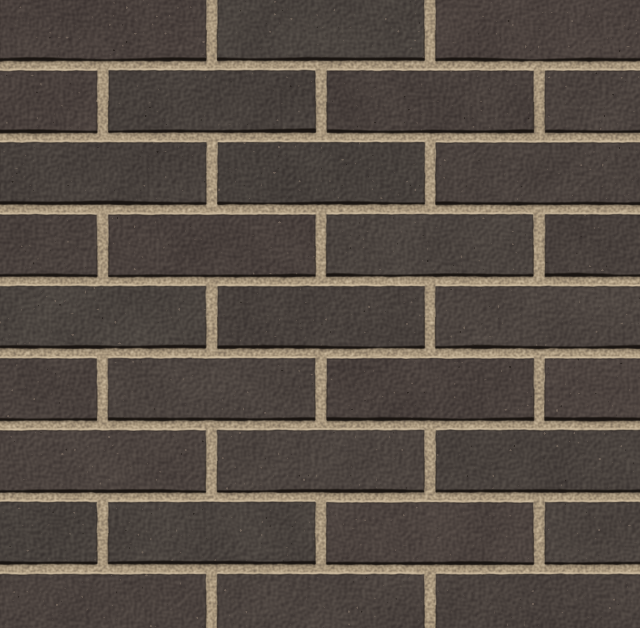
A WebGL 1 fragment shader for this texture:

```glsl
precision highp float;
// Dark sanded brick wall in running bond with pale, gritty mortar joints.
uniform vec2 u_resolution;

// Lengths are fractions of the canvas width; y runs down from the top edge.
const vec2 PITCH = vec2(0.3412, 0.1124);      // one brick plus its joints
const vec2 ORIGIN = vec2(0.0104, 0.0099);     // offset of the first cell
const vec2 BRICK_HALF = vec2(0.1619, 0.0486); // half size of a brick
const float CORNER = 0.0016;
const float EDGE_WOBBLE = 0.0011;
const float PLACE_JITTER = 0.0009;
const float LIP_THIN = 0.0022;                // shadowed lower lip
const float LIP_THICK = 0.0062;
const float BRICK_GRAIN = 175.0;              // grains across the canvas
const float MORTAR_GRAIN = 235.0;

const vec3 FACE_DARK = vec3(0.255, 0.226, 0.215);
const vec3 FACE_LIGHT = vec3(0.335, 0.303, 0.283);
const vec3 SPECK = vec3(0.51, 0.45, 0.40);
const vec3 SHADOW = vec3(0.10, 0.08, 0.065);
const vec3 MORTAR_DARK = vec3(0.51, 0.45, 0.38);
const vec3 MORTAR = vec3(0.67, 0.60, 0.495);
const vec3 MORTAR_LIGHT = vec3(0.81, 0.74, 0.63);

vec2 hash2(vec2 p) {
  vec3 q = fract(p.xyx * vec3(0.1031, 0.1030, 0.0973));
  q += dot(q, q.yzx + 33.33);
  return fract((q.xx + q.yz) * q.zy);
}

float cornerSlope(vec2 cell, vec2 offset) {
  float angle = 6.2832 * hash2(cell).x;
  return dot(vec2(cos(angle), sin(angle)), offset);
}

// Gradient noise, roughly -0.7 to 0.7
float noise(vec2 p) {
  vec2 i = floor(p), f = fract(p);
  vec2 w = f * f * f * (f * (f * 6.0 - 15.0) + 10.0);
  vec2 e = vec2(1.0, 0.0);
  return mix(
    mix(cornerSlope(i, f), cornerSlope(i + e, f - e), w.x),
    mix(cornerSlope(i + e.yx, f - e.yx), cornerSlope(i + 1.0, f - 1.0), w.x),
    w.y);
}

// Grain lit from the upper left
float relief(vec2 p) {
  return noise(p + 0.3) - noise(p - 0.3);
}

float roundedBox(vec2 p, vec2 halfSize, float radius) {
  vec2 d = abs(p) - halfSize + radius;
  return length(max(d, 0.0)) + min(max(d.x, d.y), 0.0) - radius;
}

vec3 mortarColor(vec2 p, vec2 local, float dist) {
  float grit = noise(p * MORTAR_GRAIN + 17.0);
  float tone = 1.1 * grit + 0.5 * relief(p * MORTAR_GRAIN * 0.6)
             + 0.25 * noise(p * 22.0);
  vec3 color = mix(MORTAR, MORTAR_LIGHT, clamp(tone, 0.0, 1.0));
  color = mix(color, MORTAR_DARK, clamp(-tone, 0.0, 1.0));

  // Bright ridge above each brick, soft shade below and beside it
  float inside = 1.0 - smoothstep(-0.002, 0.002, abs(local.x) - BRICK_HALF.x);
  float above = inside * step(local.y, 0.0);
  float ridge = above * (1.0 - smoothstep(0.0015, 0.0048, dist));
  color = mix(color, MORTAR_LIGHT, ridge * (0.75 + 0.5 * noise(p * 60.0)));
  float below = inside * step(0.0, local.y);
  float shade = 0.55 * below * exp(-max(dist, 0.0) / 0.0022)
              + 0.22 * (1.0 - inside) * exp(-max(dist, 0.0) / 0.0015);
  return mix(color, SHADOW, shade);
}

vec3 faceColor(vec2 p, vec2 brickSeed) {
  vec2 q = p + brickSeed * 3.0;
  float tone = 0.46 + 0.25 * (brickSeed.x - 0.5)
             + 0.60 * relief(q * BRICK_GRAIN)
             + 0.35 * noise(q * BRICK_GRAIN * 0.5)
             + 0.35 * noise(q * 14.0);
  vec3 color = mix(FACE_DARK, FACE_LIGHT, clamp(tone, -0.5, 1.5));
  color *= mix(vec3(1.02, 0.99, 0.99), vec3(0.98, 1.0, 0.99), brickSeed.y);

  // Sparse pale grains and small pits
  float grains = noise(q * 150.0 + 41.0);
  color = mix(color, SPECK, 0.65 * smoothstep(0.44, 0.62, grains));
  return mix(color, SHADOW, 0.6 * smoothstep(0.50, 0.65, -grains));
}

void main() {
  float pixel = 1.0 / u_resolution.x;
  vec2 p = vec2(gl_FragCoord.x, u_resolution.y - gl_FragCoord.y) * pixel;

  // Running bond: odd rows shift by half a brick
  vec2 grid = (p + ORIGIN) / PITCH;
  float row = floor(grid.y);
  grid.x += 0.5 * mod(row, 2.0);
  vec2 id = floor(grid);
  vec2 seed = hash2(id + 7.0);
  vec2 local = (fract(grid) - 0.5) * PITCH + (seed - 0.5) * PLACE_JITTER;

  // Slightly ragged brick outline
  float wobble = noise(p * 45.0) + 0.6 * noise(p * 130.0);
  float dist = roundedBox(local, BRICK_HALF, CORNER) + EDGE_WOBBLE * wobble;
  float brick = 1.0 - smoothstep(-pixel, pixel, dist);

  // Dark lower lip whose depth drifts along the brick
  float drift = 0.5 + 0.8 * noise(vec2(p.x * 9.0, row * 3.7 + seed.y));
  float lip = mix(LIP_THIN, LIP_THICK, clamp(drift, 0.0, 1.0));
  float lipEdge = BRICK_HALF.y - lip + 0.0007 * wobble;
  float inLip = smoothstep(-1.2 * pixel, 1.2 * pixel, local.y - lipEdge);
  float rim = 0.35 * smoothstep(-0.0030, 0.0, dist);

  vec3 face = mix(faceColor(p, seed), SHADOW, max(inLip, rim));
  gl_FragColor = vec4(mix(mortarColor(p, local, dist), face, brick), 1.0);
}
```
